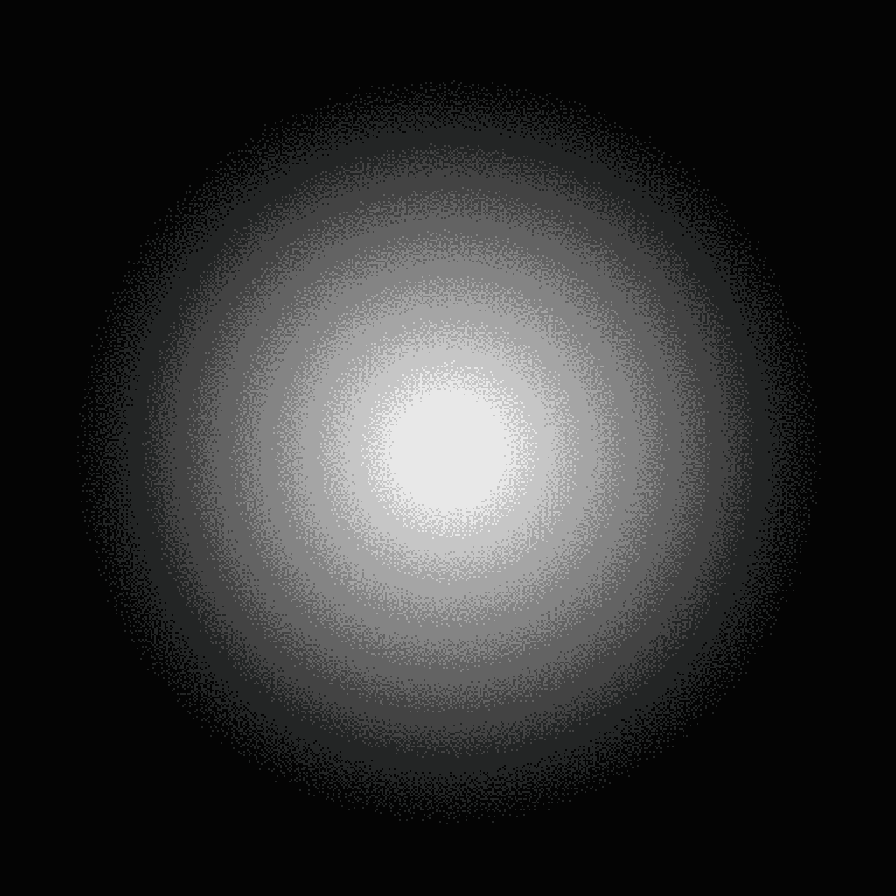
A three.js fragment shader for this background:

```glsl
varying vec2 vUv;

float hash(vec2 p) {
  return fract(sin(dot(p, vec2(127.1, 311.7))) * 43758.5453);
}

// Noise in which adjoining cells tend to opposite values
float sharpNoise(vec2 cell) {
  vec2 right = vec2(1.0, 0.0);
  vec2 up = vec2(0.0, 1.0);
  float around = hash(cell + right) + hash(cell - right) + hash(cell + up) + hash(cell - up);
  return hash(cell) - around * 0.25;
}

// Rank of a cell among its neighbours, which keeps sparse dots apart
float ditherThreshold(vec2 cell) {
  float own = sharpNoise(cell);
  float rank = 0.0;
  for (int y = -2; y <= 2; y++) {
    for (int x = -2; x <= 2; x++) {
      if (x != 0 || y != 0) {
        rank += step(sharpNoise(cell + vec2(float(x), float(y))), own);
      }
    }
  }
  float jitter = hash(cell + 617.0);
  return mix(0.09, 0.91, (rank + jitter) / 25.0);
}

// Brightness in steps from 7 at the core to 0, with a longer outer tail
float glowLevel(float radius) {
  float body = (0.397 - radius) / 0.0485;
  float tail = pow(clamp((0.43 - radius) / 0.081, 0.0, 1.0), 1.3);
  return clamp(max(body, tail), 0.0, 7.0);
}

// Eight greys, slightly wider apart towards white
vec3 greyStep(float level) {
  float grey = 0.016 + 0.122 * level + 0.0008 * level * level;
  float coolTint = 0.005 * (1.0 - smoothstep(0.0, 1.0, abs(level - 1.0)));
  return vec3(grey, grey + coolTint, grey + coolTint);
}

void main() {
  // Fine grid of dither cells across the canvas
  vec2 cell = floor(vUv * 512.0);
  vec2 cellCenter = (cell + 0.5) / 512.0;

  // Radial glow reduced to stippled bands
  float level = glowLevel(distance(cellCenter, vec2(0.501, 0.497)));
  float stepped = floor(level + 1.0 - ditherThreshold(cell));

  gl_FragColor = vec4(greyStep(stepped), 1.0);
}
```
